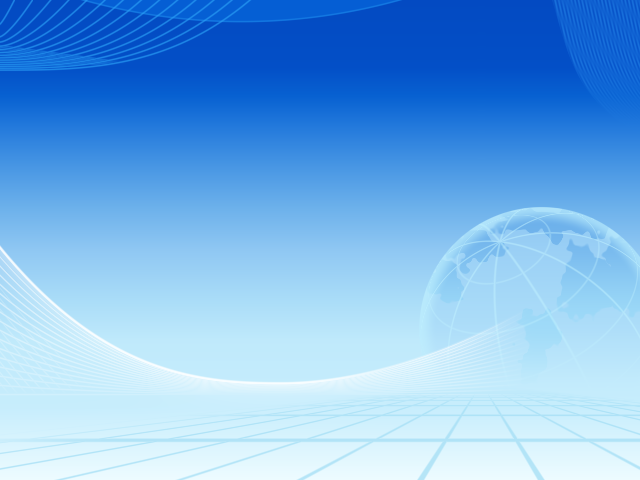
A Shadertoy shader for this background:

```glsl
// Blue sky backdrop with corner line fans, a wire globe, a white wave and a floor grid.

const vec3 RIBBON = vec3(.02, .39, .85);
const vec3 FAN_BLUE = vec3(.16, .62, .96);
const vec3 MESH_BLUE = vec3(.13, .5, .9);
const vec3 OCEAN = vec3(.64, .84, .97);
const vec3 LAND_TOP = vec3(.38, .66, .91);
const vec3 LAND_LOW = vec3(.6, .85, .97);
const vec3 RIM_GLOW = vec3(.76, .95, 1);
const vec3 GRID_BLUE = vec3(.64, .87, .96);
const vec3 POLE = vec3(-.34, .72, .605);
const vec2 GLOBE_CENTER = vec2(1.128, .686);
const float GLOBE_RADIUS = .253;
const vec2 VANISHING = vec2(1.003, .799);
const vec2 WAVE_LOW = vec2(.59, .799);
const float WAVE_LINES = 16., FAN_LINES = 13.;

// Sky colours, each with its depth below the top edge
const int STOPS = 11;
const vec4 SKY[STOPS] = vec4[STOPS](
  vec4(.01, .29, .76, 0), vec4(.01, .31, .78, .14), vec4(.03, .38, .82, .2),
  vec4(.13, .47, .86, .26), vec4(.27, .58, .89, .34), vec4(.42, .69, .92, .43),
  vec4(.56, .78, .95, .52), vec4(.66, .86, .97, .62), vec4(.75, .915, .985, .71),
  vec4(.78, .93, .99, .85), vec4(.93, .985, 1, 1));

// Land masses: centre and radii
const int LANDS = 7;
const vec4 LAND[LANDS] = vec4[LANDS](
  vec4(1.15, .464, .13, .026), vec4(.925, .575, .03, .045), vec4(1, .52, .06, .032),
  vec4(1.22, .59, .055, .075), vec4(1.31, .57, .06, .08),
  vec4(1.125, .69, .046, .045), vec4(1.105, .755, .025, .05));

float hash(vec2 p) {
  vec3 h = fract(p.xyx * .1031);
  h += dot(h, h.yzx + 33.33);
  return fract((h.x + h.y) * h.z);
}

float noise(vec2 p) {
  vec2 i = floor(p), f = fract(p);
  f = f * f * (3. - 2. * f);
  return mix(mix(hash(i), hash(i + vec2(1, 0)), f.x),
             mix(hash(i + vec2(0, 1)), hash(i + 1.), f.x), f.y);
}

// Offset between -0.5 and 0.5 on both axes
vec2 jitter(vec2 p) { return vec2(noise(p), noise(p + 40.)) - .5; }

// Coverage of a line of given half width at distance d
float stroke(float d, float halfWidth) {
  float aa = 1. / iResolution.y;
  return 1. - smoothstep(max(halfWidth - aa, 0.), halfWidth + aa, abs(d));
}

float fadeOut(float a, float b, float v) { return 1. - smoothstep(a, b, v); }

// Distance to the nearest whole number
float nearest(float v) { return abs(fract(v + .5) - .5); }

vec3 sky(float depth) {
  vec3 col = SKY[0].rgb;
  for (int i = 1; i < STOPS; i++) {
    float start = SKY[i - 1].w;
    col = mix(col, SKY[i].rgb, clamp((depth - start) / (SKY[i].w - start), 0., 1.));
  }
  return col;
}

vec3 topDecor(vec3 col, vec2 q) {
  // Shallow arc hanging from the top edge
  float arc = length(q - vec2(.503, -1.182)) - 1.227;
  col = mix(col, RIBBON, .8 * stroke(max(arc, 0.), .001));
  col = mix(col, FAN_BLUE, .4 * stroke(arc, .001));
  // Curved fan and its crossing tails in the left corner
  float fan = 0.;
  for (float i = 0.; i <= FAN_LINES; i++) {
    float t = i / FAN_LINES, reach = mix(.03, .521, t), u = q.x / reach;
    float drop = mix(.05, .146, sqrt(t)), bend = mix(1.2, 3., t);
    float slope = drop * bend / reach * pow(u, bend - 1.);
    float d = (q.y - drop * (1. - pow(u, bend))) / sqrt(1. + slope * slope);
    fan = max(fan, stroke(d, .0012) * step(u, 1.02));
    float tail = mix(.095 + .0035 * i, .131, q.x / .27);
    fan = max(fan, .6 * stroke(q.y - tail, .0008) * fadeOut(.2, .27, q.x));
  }
  col = mix(col, FAN_BLUE, .7 * fan);
  // Fine crossed mesh in the right corner
  float inset = q.x - 1.149 - .28 * q.y - .1 * pow(q.y / .278, 4.);
  float inside = smoothstep(0., .004, inset) * fadeOut(.12, .3, q.y);
  float weave = cos(inset * 900.) + cos((inset + .12 * q.y * q.x) * 780.);
  return mix(col, MESH_BLUE, inside * (.42 + .14 * weave));
}

vec3 globe(vec3 col, vec2 q) {
  vec2 s = (q - GLOBE_CENTER) * vec2(1, -1) / GLOBE_RADIUS;
  float r = length(s);
  float disc = stroke(max(r - 1., 0.) * GLOBE_RADIUS, .001);
  vec3 n = vec3(s, sqrt(max(1. - r * r, 0.)));
  vec3 body = mix(col, OCEAN, .55);
  // Land with ragged coasts
  vec2 coast = q + .035 * jitter(q * 32.) + .022 * jitter(q * 85.);
  float land = 0.;
  for (int i = 0; i < LANDS; i++)
    land = max(land, fadeOut(.94, 1.06, length((coast - LAND[i].xy) / LAND[i].zw)));
  body = mix(body, mix(LAND_TOP, LAND_LOW, smoothstep(.45, .68, q.y)), .75 * land);
  // Meridians and parallels around the tilted pole
  vec3 pole = normalize(POLE), east = normalize(cross(vec3(0, 1, 0), pole));
  float colat = acos(clamp(dot(n, pole), -1., 1.));
  float lon = atan(dot(n, cross(pole, east)), dot(n, east)) / 6.2832;
  float meridian = nearest(lon * 10. + .2) * .628 * sin(colat) * GLOBE_RADIUS;
  float ring = nearest(colat / .42) * .42 * GLOBE_RADIUS;
  body = mix(body, RIM_GLOW, .5 * max(stroke(meridian, .0022), .7 * stroke(ring, .0015)));
  body = mix(body, RIM_GLOW, .65 * smoothstep(.86, 1., r));
  return mix(col, body, disc * fadeOut(.66, .83, q.y));
}

vec3 floorGrid(vec3 col, vec2 q) {
  float d = max(q.y - VANISHING.y, .001);
  float across = (q.x - VANISHING.x) / d, width = d * inversesqrt(1. + across * across);
  float rays = stroke(nearest((across - .62) / 1.25) * 1.25 * width, .035 * width);
  float rows = stroke(nearest((1. / d - 8.47) / 6.62) * 6.62 * d * d, .25 * d * d);
  float fade = smoothstep(0., .06, d) * fadeOut(6., 10., abs(across));
  return mix(col, GRID_BLUE, .75 * fade * max(rays, rows));
}

vec3 wave(vec3 col, vec2 q) {
  // Half span, height and power of the left or right arm
  vec3 arm = q.x < WAVE_LOW.x ? vec3(.59, .283, 2.55) : vec3(.521, .161, 1.85);
  float u = abs(q.x - WAVE_LOW.x) / arm.x, rise = arm.y * pow(u, arm.z);
  float slope = arm.y * arm.z / arm.x * pow(u, arm.z - 1.), lines = 0.;
  float sideFade = fadeOut(.08, .24, q.x) * fadeOut(.79, .83, q.y);
  // Strands settle from the crest toward a level base
  for (float i = 0.; i <= WAVE_LINES; i++) {
    float t = i / WAVE_LINES;
    float d = q.y - mix(WAVE_LOW.y - rise, .822, t);
    d /= length(vec2(1, slope * (1. - t)));
    lines = max(lines, stroke(d, .0011) * mix(.65, .2, t));
    float side = q.y - .6 - .022 * i - 1.25 * q.x + .9 * q.x * q.x;
    lines = max(lines, .22 * stroke(side / 1.5, .0008) * sideFade);
  }
  // Bright crest with a soft glow beneath
  float crest = (q.y - WAVE_LOW.y + rise) / length(vec2(1, slope));
  float glow = step(0., crest) * exp(-35. * max(crest, 0.)) * .4;
  float edge = stroke(crest, .0028) * mix(.9, .35, smoothstep(.6, .95, q.x));
  return mix(col, vec3(1), fadeOut(.92, 1.12, q.x) * max(max(lines, edge), glow));
}

void mainImage(out vec4 fragColor, in vec2 fragCoord) {
  // Canvas heights: x to the right, y down from the top edge
  vec2 uv = fragCoord / iResolution.xy;
  vec2 q = vec2(uv.x * 4. / 3., 1. - uv.y);
  vec3 col = globe(topDecor(sky(q.y), q), q);
  fragColor = vec4(wave(floorGrid(col, q), q), 1);
}
```
